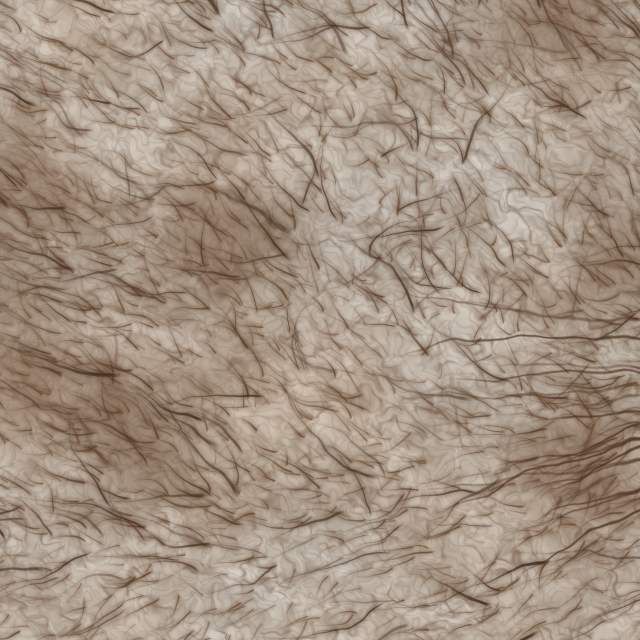
This texture is drawn by a Shadertoy shader. Its source:

```glsl
vec2 hash2(vec2 p) {
    vec3 q = fract(p.xyx * vec3(0.1031, 0.1030, 0.0973));
    q += dot(q, q.yzx + 33.33);
    return fract((q.xx + q.yz) * q.zy);
}

float corner(vec2 cell, vec2 offset) {
    float a = 6.2832 * hash2(cell + 57.0).x;
    return dot(vec2(cos(a), sin(a)), offset);
}

float gradientNoise(vec2 p) {
    vec2 i = floor(p), f = p - i;
    vec2 u = f * f * f * (f * (f * 6.0 - 15.0) + 10.0);
    vec2 e = vec2(1.0, 0.0);
    return mix(mix(corner(i, f), corner(i + e, f - e), u.x),
               mix(corner(i + e.yx, f - e.yx), corner(i + 1.0, f - 1.0), u.x), u.y);
}

vec2 warp(vec2 p) {
    return vec2(gradientNoise(p), gradientNoise(p + 31.7));
}

// Growth direction: falling to the right above, rising below
float flowAngle(vec2 p) {
    float upper = smoothstep(-0.17, 0.17, p.y - 0.13 - 0.35 * p.x * p.x);
    float fall = -0.40 - 0.38 * smoothstep(0.05, 0.45, p.x);
    return mix(0.45, fall, upper) + 0.4 * gradientNoise(p * 5.0);
}

// Patches where the coat is thicker
float thickness(vec2 p) {
    vec2 centers[7] = vec2[7](vec2(0.02, 0.47), vec2(0.35, 0.58), vec2(0.99, 0.60), vec2(0.90, 0.29),
                              vec2(0.85, 1.0), vec2(0.04, 0.68), vec2(0.20, 0.32));
    float sum = 0.0;
    for (int i = 0; i < 7; i++) {
        vec2 d = p - centers[i];
        sum += exp(-75.0 * dot(d, d));
    }
    return clamp(0.85 * sum + 0.55 * gradientNoise(p * 7.0) + 0.05, 0.0, 1.0);
}

// One tapered, bent hair per cell, with a soft shadow
float hairLayer(vec2 p, float size, float seed, float blur) {
    vec2 home = floor(p / size);
    float clear = 1.0;
    for (int y = -1; y <= 1; y++)
    for (int x = -1; x <= 1; x++) {
        vec2 cell = home + vec2(x, y);
        vec2 place = hash2(cell + seed), shape = hash2(cell + seed + 71.3);
        vec2 look = hash2(cell + seed + 143.9);
        vec2 center = (cell + place) * size;
        if (look.x > 0.48 + 0.55 * thickness(center)) continue;

        vec2 curlArea = center - vec2(0.68, 0.66);
        float curl = exp(-30.0 * dot(curlArea, curlArea));
        float turn = shape.x - 0.5;
        float angle = flowAngle(center) + (7.0 + 14.0 * curl) * turn * turn * turn;
        vec2 axis = vec2(cos(angle), sin(angle)), d = p - center;
        float halfLength = size * mix(0.45, 0.9, shape.y);
        float t = dot(d, axis) / halfLength;
        float bend = (0.6 + 0.4 * curl) * (fract(shape.y * 17.0) - 0.5);
        float side = dot(d, vec2(-axis.y, axis.x)) - bend * halfLength * (t * t - 0.3);
        float root = smoothstep(-1.0, 0.8, t);
        float width = (0.0010 + 0.015 * size * look.y) * mix(0.3, 1.0, root);
        float dist = abs(side) / sqrt(1.0 + 4.0 * bend * bend * t * t);
        float ink = smoothstep(width + blur, width - blur, dist);
        float shade = dist / (0.0025 + 2.0 * width);
        ink = max(ink, 0.32 * exp(-shade * shade));
        ink *= smoothstep(1.0, 0.8, abs(t)) * mix(0.35, 1.0, root);
        clear *= 1.0 - ink * mix(0.3, 0.95, fract(look.y * 23.0));
    }
    return 1.0 - clear;
}

// Long strands sweeping in from the right edge
float sweepingStrands(vec2 p, float blur) {
    float clear = 1.0;
    for (int k = 0; k < 16; k++) {
        float f = float(k) / 15.0;
        vec2 r = hash2(vec2(k, 9.0)), v = hash2(vec2(k, 41.0));
        float s = 1.05 - p.x, reach = mix(0.2, 0.52, r.x);
        float slope = mix(-0.08, 0.4, f) + 0.45 * (r.y - 0.5);
        float curve = 0.9 * v.x - 0.25;
        float line = mix(0.47, 0.24, f) + 0.07 * (v.y - 0.5) - slope * s - curve * s * s;
        float tilt = slope + 2.0 * curve * s;
        float dist = abs(p.y - line) / sqrt(1.0 + tilt * tilt);
        float width = mix(0.0024, 0.0008, clamp(s / reach, 0.0, 1.0));
        float ink = smoothstep(width + blur, width - blur, dist);
        clear *= 1.0 - mix(0.4, 0.85, v.x) * ink * smoothstep(reach, reach * 0.7, s);
    }
    return 1.0 - clear;
}

// Pale skin with mottling and a broken web of fine creases
vec3 skin(vec2 p) {
    vec2 q = mat2(0.82, 0.57, -0.57, 0.82) * p;
    vec2 bent = q + 0.022 * warp(q * 17.0) + 0.012 * warp(q * 48.0);
    float broken = smoothstep(-0.25, 0.3, gradientNoise(q * 21.0 + 5.0));
    float coarse = broken * smoothstep(0.15, 0.0, abs(gradientNoise(bent * vec2(20.0, 34.0))));
    float fine = smoothstep(0.2, 0.0, abs(gradientNoise(bent * vec2(48.0, 72.0) + 8.0)));
    float mottle = gradientNoise(bent * vec2(9.0, 15.0)) + gradientNoise(bent * vec2(22.0, 36.0) + 4.0)
                 + 0.8 * gradientNoise(bent * 75.0);
    float warm = 0.5 + 0.8 * gradientNoise(p * 4.0 + 3.0) - 0.4 * smoothstep(0.2, 0.6, p.x * p.y);
    vec3 color = mix(vec3(0.765, 0.735, 0.695), vec3(0.765, 0.695, 0.625), clamp(warm, 0.0, 1.0));
    color += vec3(0.075, 0.085, 0.095) * mottle;
    return mix(color, vec3(0.43, 0.33, 0.25), 0.33 * coarse + 0.15 * fine);
}

void mainImage(out vec4 fragColor, in vec2 fragCoord) {
    vec2 p = fragCoord / iResolution.y;
    float blur = 0.0010 + 0.5 / iResolution.y;
    float thick = thickness(p + 0.05 * warp(p * 12.0));
    vec3 color = mix(skin(p), vec3(0.42, 0.30, 0.21), 0.48 * thick);

    // Coat, from short down to long hairs
    vec2 wavy = p + 0.012 * warp(p * 14.0) + 0.003 * warp(p * 40.0);
    float size = 0.036;
    for (int i = 0; i < 9; i++) {
        float ink = hairLayer(wavy, size, float(i) * 19.7 + 100.0, blur);
        vec3 brown = mix(vec3(0.41, 0.28, 0.18), vec3(0.27, 0.18, 0.12), float(i) / 8.0);
        color = mix(color, brown, ink);
        size *= 1.19;
    }
    color = mix(color, vec3(0.30, 0.20, 0.13), sweepingStrands(wavy, blur));
    fragColor = vec4(color, 1.0);
}
```
